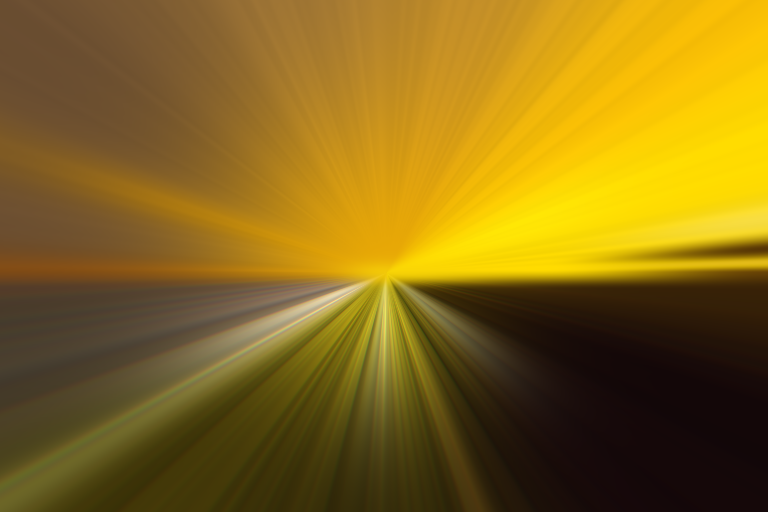
This background is drawn by a Shadertoy shader. Its source:

```glsl
// A golden zoom blur: light bursts from a point on the horizon over dark ground.
// Sky and ground are painted in polar coordinates as soft angular lobes of colour,
// which fade with radius, then are broken into fine rays by angular noise.

const vec2 VANISHING_POINT = vec2(0.503, 0.467);

float hash(float n) {
    return fract(sin(n * 127.1) * 43758.5453);
}

float noise(float x) {
    float cell = floor(x), f = fract(x);
    return mix(hash(cell), hash(cell + 1.0), f * f * (3.0 - 2.0 * f));
}

// Angular streaks around zero, at two scales
float rays(float angle, float seed) {
    return 0.6 * noise(angle * 0.28 + seed) + 0.4 * noise(angle * 0.95 + seed * 2.0) - 0.5;
}

float bell(float x, float centre, float width) {
    float d = (x - centre) / width;
    return exp(-d * d);
}

// Lays a soft wedge of colour over a base; angles are in degrees
vec3 wedge(vec3 base, vec3 tint, float angle, float centre, float width, float strength) {
    return mix(base, tint, strength * bell(angle, centre, width));
}

vec3 skyColor(float angle, float r) {
    // Broad sweep from yellow on the right to dusk on the left
    vec3 col = mix(vec3(1.0, 0.86, 0.0), vec3(0.97, 0.74, 0.02), smoothstep(18.0, 38.0, angle));
    col = mix(col, vec3(0.74, 0.54, 0.17), smoothstep(36.0, 74.0, angle));
    col = mix(col, vec3(0.61, 0.45, 0.22), smoothstep(72.0, 108.0, angle));
    col = mix(col, vec3(0.41, 0.30, 0.19), smoothstep(105.0, 147.0, angle));

    // Amber streak and rust horizon on the left
    col = wedge(col, vec3(0.67, 0.46, 0.05), angle, 162.5, 4.5, 0.8 - 0.45 * smoothstep(0.4, 0.8, r));
    col = wedge(col, vec3(0.52, 0.29, 0.06), angle, 180.0, 3.5, 0.85);

    // Golden core
    vec3 core = mix(vec3(1.0, 0.85, 0.0), vec3(0.91, 0.66, 0.02), smoothstep(15.0, 65.0, angle));
    col = mix(col, core, bell(r, 0.0, 0.35));
    col = wedge(col, vec3(1.0, 0.92, 0.03), angle, 19.0, 9.0, 0.7 * bell(r, 0.28, 0.2));

    // Pale band, brown bank and thin bright line on the right
    float far = smoothstep(0.3, 0.75, r);
    col = wedge(col, vec3(1.0, 0.90, 0.33), angle, 8.0, 2.6, 0.8 * far);
    col = wedge(col, vec3(0.34, 0.21, 0.02), angle, 3.6, 1.6, far);
    col = wedge(col, vec3(0.42, 0.27, 0.02), angle, 0.0, 1.0, far);
    col = wedge(col, vec3(0.90, 0.74, 0.12), angle, 1.6, 0.5, 0.8 * far);
    return col * (1.0 + 0.09 * rays(angle, 7.0) * smoothstep(0.03, 0.25, r));
}

vec3 groundColor(float angle, float r) {
    // Outer tones, clockwise from the right
    vec3 outer = mix(vec3(0.23, 0.14, 0.03), vec3(0.08, 0.03, 0.035), smoothstep(2.0, 20.0, angle));
    outer = mix(outer, vec3(0.19, 0.155, 0.03), smoothstep(42.0, 85.0, angle));
    outer = mix(outer, vec3(0.25, 0.21, 0.03), smoothstep(95.0, 138.0, angle));
    outer = mix(outer, vec3(0.27, 0.23, 0.17), smoothstep(145.0, 166.0, angle));
    outer = wedge(outer, vec3(0.31, 0.22, 0.06), angle, 69.0, 3.0, 0.8);
    outer = wedge(outer, vec3(0.42, 0.40, 0.16), angle, 149.5, 4.0, 0.9);
    outer = wedge(outer, vec3(0.37, 0.25, 0.16), angle, 180.0, 4.0, 0.9);

    // Inner reflections
    vec3 inner = mix(vec3(0.50, 0.36, 0.02), vec3(0.30, 0.22, 0.02), smoothstep(0.0, 14.0, angle));
    inner = mix(inner, vec3(0.72, 0.66, 0.12), smoothstep(24.0, 75.0, angle));
    inner = mix(inner, vec3(0.56, 0.46, 0.38), smoothstep(135.0, 168.0, angle));
    inner = wedge(inner, vec3(0.70, 0.68, 0.42), angle, 38.0, 8.0, 0.8);
    inner = wedge(inner, vec3(0.28, 0.27, 0.03), angle, 59.0, 5.0, 0.75);
    inner = wedge(inner, vec3(0.93, 0.89, 0.48), angle, 94.0, 9.0, 0.8);
    inner = wedge(inner, vec3(0.62, 0.54, 0.05), angle, 125.0, 10.0, 0.7);
    inner = wedge(inner, vec3(0.88, 0.81, 0.67), angle, 154.0, 7.0, 0.9);
    inner = wedge(inner, vec3(0.56, 0.38, 0.12), angle, 180.0, 5.0, 0.9);

    // Reflections reach furthest on the left
    float reach = mix(0.25, 0.38, smoothstep(135.0, 155.0, angle));
    float light = bell(r, 0.0, reach);
    vec3 col = mix(outer, inner, light);

    // Fine rays, with a slight colour split
    float detail = smoothstep(0.015, 0.12, r) * mix(0.35, 0.9, light);
    vec3 streak = vec3(rays(angle, 3.0), rays(angle + 0.5, 3.0), rays(angle + 1.2, 3.0));
    return col * (1.0 + detail * streak);
}

void mainImage(out vec4 fragColor, in vec2 fragCoord) {
    vec2 uv = fragCoord / iResolution.xy;
    vec2 p = (uv - VANISHING_POINT) * vec2(iResolution.x / iResolution.y, 1.0);
    float r = length(p);

    // Separate angles keep each half continuous across the horizon
    float skyAngle = degrees(atan(max(p.y, 0.0005), p.x));
    float groundAngle = degrees(atan(max(-p.y, 0.0005), p.x));
    float horizon = smoothstep(-0.032, 0.008, p.y);
    vec3 col = mix(groundColor(groundAngle, r), skyColor(skyAngle, r), horizon);

    // Glow spilling along the horizon, stronger to the right
    float spread = p.x > 0.0 ? 0.17 : 0.08;
    float glow = bell(p.x, 0.0, spread) * bell(p.y, 0.0, 0.022);
    col = mix(col, vec3(0.97, 0.83, 0.03), 0.75 * glow);

    fragColor = vec4(clamp(col, 0.0, 1.0), 1.0);
}
```
